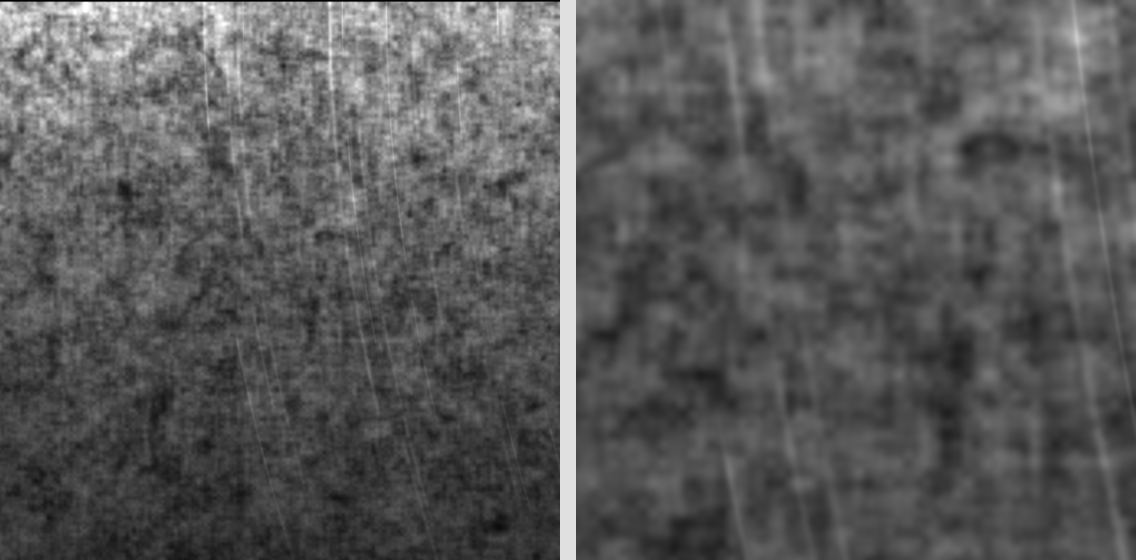
Left: the whole. Right: its middle third, enlarged.
A Shadertoy shader for this texture:

```glsl
#define GRAIN_SCALE 8.0
#define GRAIN_CONTRAST 1.0
#define CRACKS 4
#define CRACK_DEPTH 0.42
#define PITS 18
#define PIT_DEPTH 0.8
#define SCRATCHES 16
#define SCRATCH_LIGHT 0.24
#define SCRATCH_BEND 0.16
#define EDGE_WIDTH 0.003

float hash(vec2 p) {
    return fract(sin(dot(p, vec2(127.1, 311.7))) * 43758.5453);
}

float noise(vec2 p) {
    vec2 cell = floor(p), f = fract(p);
    f = f * f * (3.0 - 2.0 * f);
    float low = mix(hash(cell), hash(cell + vec2(1, 0)), f.x);
    float high = mix(hash(cell + vec2(0, 1)), hash(cell + vec2(1, 1)), f.x);
    return mix(low, high, f.y);
}

// Zero-centred mottling, strongest in the small blotches
float grain(vec2 uv) {
    float weights[5] = float[5](0.24, 0.32, 0.44, 0.44, 0.24);
    float sum = 0.0, scale = GRAIN_SCALE;
    for (int i = 0; i < 5; i++) {
        sum += weights[i] * (noise(uv * scale + 17.3 * float(i)) - 0.5);
        scale *= 2.15;
    }
    // Fine weave of short horizontal and vertical fibres
    sum += 0.26 * (noise(uv * vec2(45.0, 135.0) + 5.0) - 0.5);
    sum += 0.28 * (noise(uv * vec2(150.0, 40.0) + 9.0) - 0.5);
    return sum;
}

// Broken dark veins wandering downwards
float cracks(vec2 uv) {
    float dark = 0.0;
    for (int i = 0; i < CRACKS; i++) {
        float id = float(i);
        float path = 0.06 + 0.13 * id
            + 0.16 * (noise(vec2(uv.y * 4.0, id * 7.0 + 3.0)) - 0.5)
            + 0.05 * (noise(vec2(uv.y * 17.0, id * 5.0 + 40.0)) - 0.5);
        float width = 0.007 + 0.012 * noise(vec2(uv.y * 25.0, id + 70.0));
        float d = (uv.x - path + 0.02 * (noise(uv * 55.0) - 0.5)) / width;
        float broken = smoothstep(0.35, 0.75, noise(uv * vec2(6.0, 11.0) + id * 13.0));
        dark = max(dark, exp(-d * d) * broken);
    }
    return dark;
}

// Scattered soft pits, a few of them large and near the foot
float pits(vec2 uv) {
    float dark = 0.0;
    vec2 warp = 0.016 * (vec2(noise(uv * 50.0 + 3.0), noise(uv * 50.0 + 31.0)) - 0.5);
    for (int i = 0; i < PITS; i++) {
        float id = float(i);
        vec2 center = vec2(hash(vec2(id, 1.7)), hash(vec2(id, 8.3)));
        center.x = mix(center.x, 1.0, 0.35);
        float size = mix(0.006, 0.013, hash(vec2(id, 4.1)));
        float depth = mix(0.35, 0.75, hash(vec2(id, 6.9)));
        if (i < 3) {
            center = vec2(0.89 - 0.37 * hash(vec2(id, 2.2)) * id, 0.06 + 0.05 * id);
            size = 0.019 - 0.004 * id;
            depth = 1.0 - 0.15 * id;
        }
        vec2 d = (uv + warp - center) / (size * vec2(1.45, 0.9));
        dark = max(dark, depth * exp(-dot(d, d)));
    }
    return dark;
}

// Pale faint scratches, upright at the top and leaning right below
float scratches(vec2 uv) {
    float fall = 1.0 - uv.y;
    float x = uv.x - SCRATCH_BEND * fall * fall;
    float light = 0.0;
    for (int i = 0; i < SCRATCHES; i++) {
        float id = float(i);
        float start = mix(0.34, 0.9, hash(vec2(id, 21.0)));
        float width = mix(0.0015, 0.0045, hash(vec2(id, 33.0)));
        float d = (x - start) / width;
        float broken = smoothstep(0.4, 0.75, noise(vec2(uv.y * 6.0, id * 9.0 + 2.0)));
        light += exp(-d * d) * broken * (0.5 + 0.7 * noise(uv * 45.0));
    }
    float streaks = noise(vec2(x * 80.0, uv.y * 4.0)) - 0.5;
    return light + 0.5 * streaks * smoothstep(0.3, 0.55, uv.x);
}

void mainImage(out vec4 fragColor, in vec2 fragCoord) {
    vec2 uv = fragCoord / iResolution.xy;
    float fall = 1.0 - uv.y;

    // Light falling off from the top, brightest in the left corner
    float shade = 0.60 - 0.62 * fall + 0.21 * fall * fall;
    vec2 corner = (uv - vec2(0.0, 1.0)) / vec2(0.35, 0.2);
    shade += 0.13 * exp(-dot(corner, corner));

    // Surface detail scales with the light
    float tone = shade * (1.0 + GRAIN_CONTRAST * grain(uv));
    tone += shade * SCRATCH_LIGHT * scratches(uv);
    tone *= 1.0 - CRACK_DEPTH * cracks(uv);
    tone *= 1.0 - PIT_DEPTH * pits(uv);

    // Dark rim along the top
    float pixel = 1.0 / iResolution.y;
    tone *= smoothstep(EDGE_WIDTH - pixel, EDGE_WIDTH + pixel, fall);

    fragColor = vec4(vec3(clamp(tone, 0.0, 1.0)), 1.0);
}
```
